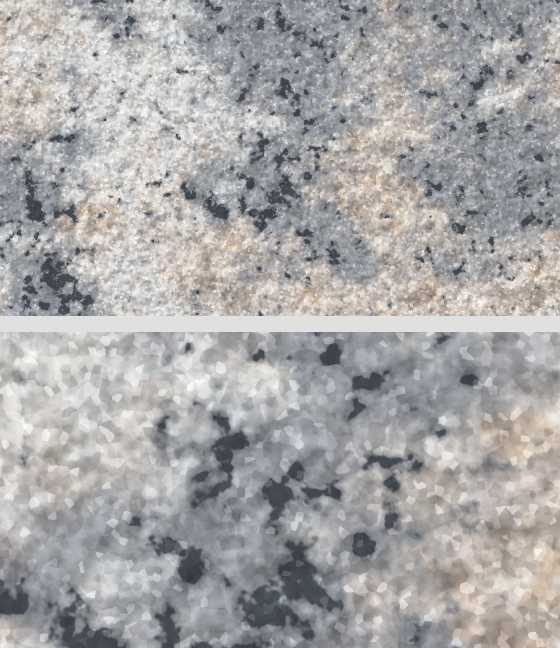
Top, the full canvas; bottom, a detail of the centre.
Write a Shadertoy shader that draws this texture.

```glsl
#define PATCH_SCALE 2.6
#define SPECK_SCALE 34.0
#define GRAIN_SCALE 58.0
#define GRAIN_CONTRAST 0.36
#define RELIEF 0.65
#define QUARTZ vec3(0.85, 0.853, 0.85)
#define FELDSPAR vec3(0.795, 0.752, 0.722)
#define SLATE vec3(0.53, 0.55, 0.58)
#define MICA vec3(0.22, 0.24, 0.27)
#define RUST vec3(0.82, 0.71, 0.61)
#define TAUPE vec3(0.62, 0.56, 0.52)
#define CREAM vec3(0.90, 0.865, 0.81)

float hash(vec2 cell) {
    uvec2 q = uvec2(ivec2(cell)) * uvec2(1597334673u, 3812015801u);
    uint n = (q.x ^ q.y) * 1597334673u;
    n = (n ^ (n >> 15)) * 2246822519u;
    return float((n ^ (n >> 13)) >> 8) * exp2(-24.0);
}

vec2 hash2(vec2 cell) {
    return vec2(hash(cell), hash(cell + vec2(137.0, 71.0)));
}

float noise(vec2 p) {
    vec2 i = floor(p), f = p - i;
    f = f * f * (3.0 - 2.0 * f);
    vec2 e = vec2(1.0, 0.0);
    return mix(mix(hash(i), hash(i + e.xy), f.x),
               mix(hash(i + e.yx), hash(i + e.xx), f.x), f.y);
}

// Four rotated octaves, normalised around 0.5
float fbm(vec2 p) {
    float sum = 0.0, amp = 0.533;
    for (int i = 0; i < 4; i++) {
        sum += amp * noise(p);
        p = mat2(1.6, 1.2, -1.2, 1.6) * p + 17.3;
        amp *= 0.5;
    }
    return sum;
}

// Soft-edged crystal cells, each with its own random value
float crystals(vec2 p) {
    vec2 i = floor(p), f = p - i;
    float total = 0.0, weight = 0.0;
    for (int y = -1; y <= 1; y++)
    for (int x = -1; x <= 1; x++) {
        vec2 o = vec2(x, y);
        vec2 d = o + hash2(i + o) - f;
        float w = exp(-24.0 * dot(d, d));
        total += w * hash(i + o + 311.0);
        weight += w;
    }
    return total / weight;
}

void mainImage(out vec4 fragColor, in vec2 fragCoord) {
    vec2 p = fragCoord / iResolution.y;
    vec2 warp = vec2(fbm(p * 9.0 + 40.0), fbm(p * 9.0 + 80.0)) - 0.5;
    vec2 q = p + 0.07 * warp;
    vec2 g = p + 0.02 * warp;
    float mottle = fbm(p * 13.0 + 9.0) - 0.5;

    // Pale quartz turning to warm feldspar low and to the right
    float warmth = fbm(q * 3.0 + 23.0) + 0.5 * mottle
                 + 0.34 * (0.45 - p.y) + 0.16 * (p.x - 0.9);
    float warm = smoothstep(0.34, 0.60, warmth);
    vec3 color = mix(QUARTZ, FELDSPAR, warm);

    // Cream chips, rusty stains and taupe pits
    float chip = smoothstep(0.70, 0.86, crystals(g * 26.0 + 5.0));
    color = mix(color, CREAM, chip * (0.2 + 0.45 * warm));
    float stain = smoothstep(0.58, 0.76, fbm(g * 14.0 + 61.0));
    color = mix(color, RUST, stain * (0.1 + 0.55 * warm));
    float pit = smoothstep(0.56, 0.72, fbm(g * 17.0 + 97.0));
    color = mix(color, TAUPE, pit * (0.2 + 0.5 * warm));

    // Cloudy blue-grey patches in loose leaning bands
    float band = 0.06 * cos(8.2 * (p.x - 0.15) - 1.2 * (p.y - 0.5));
    float cloud = fbm(q * PATCH_SCALE + 3.0) + 0.5 * mottle + band
                + 0.14 * (p.y - 0.5);
    float grey = smoothstep(0.49, 0.77, cloud);
    color = mix(color, SLATE, 0.85 * grey);

    // Dark mica gathered inside the patches and along thin seams
    float seam = 1.0 - smoothstep(0.0, 0.05, abs(fbm(q * 5.0 + 31.0) - 0.5));
    float cluster = fbm(p * 6.0 + 12.0) - 0.5;
    float dark = fbm(p * SPECK_SCALE + warp)
               + 0.16 * grey + 0.07 * seam * grey + 0.25 * cluster;
    color = mix(color, MICA + 0.18, 0.55 * smoothstep(0.65, 0.83, dark));
    float speck = smoothstep(0.80, 0.88, dark);
    color = mix(color, MICA, 0.85 * speck);

    // Rough crystalline surface lit from the upper left
    vec2 toLight = vec2(-0.006, 0.008);
    float slope = fbm(p * 30.0 + 7.0) - fbm((p + toLight) * 30.0 + 7.0);
    float fine = crystals(p * GRAIN_SCALE * 2.1 + 19.0);
    float grain = 0.5 * crystals(g * GRAIN_SCALE) + 0.5 * fine - 0.5;
    float shade = GRAIN_CONTRAST * grain + RELIEF * slope + 0.18 * mottle;
    color *= 1.0 + shade * (1.0 - 0.3 * speck);

    // Bright facets on the lightest grains
    color += 0.09 * smoothstep(0.85, 0.97, fine);

    // Compress highlights so bright grains stay below pure white
    color = min(color, 0.85 + 0.5 * (color - 0.85));
    fragColor = vec4(clamp(color, 0.0, 1.0), 1.0);
}
```
